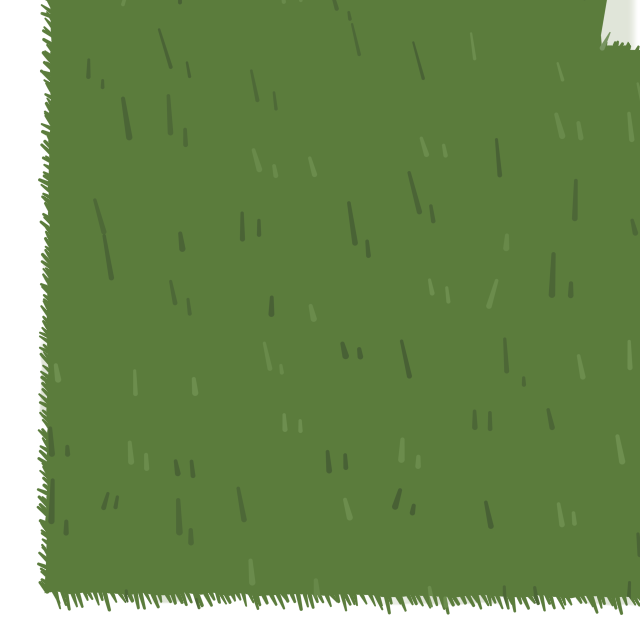
A WebGL 2 fragment shader for this texture:

```glsl
#version 300 es
precision highp float;
// A flat green lawn on white, with ragged grass along its left and bottom edges
// and a small notch at the upper right. Short dark and light blades are scattered
// on a jittered grid; every blade is a tapered capsule distance.

uniform vec2 u_resolution;
out vec4 fragColor;

// Integer hash giving four values in 0..1 for a cell and a seed.
vec4 hash4(ivec2 cell, int seed) {
    uvec4 v = uvec4(uint(cell.x + 64), uint(cell.y + 64), uint(seed), 7u);
    v = v * 1664525u + 1013904223u;
    for (int i = 0; i < 2; i++) {
        v += v.yzxy * v.wxyz;
        v ^= v >> 16u;
    }
    return vec4(v & 65535u) / 65535.0;
}

// Distance to a rounded blade from a (radius ra) to b (radius rb).
float blade(vec2 p, vec2 a, vec2 b, float ra, float rb) {
    vec2 pa = p - a, ba = b - a;
    float h = clamp(dot(pa, ba) / dot(ba, ba), 0.0, 1.0);
    return length(pa - ba * h) - mix(ra, rb, h);
}

// Row of leaning edge blades: q.x runs along the edge, q.y points outward.
float fringe(vec2 q, float start, float reach, float lean, int seed) {
    const float pitch = 0.0085;
    int center = int(floor(q.x / pitch));
    float d = 1.0;
    for (int i = -4; i <= 3; i++) {
        vec4 r = hash4(ivec2(center + i, 0), seed);
        vec2 root = vec2((float(center + i) + r.x) * pitch, -0.004);
        if (root.x < start) continue;
        float len = reach * (0.35 + 0.65 * r.y * r.y);
        vec2 tip = root + vec2(lean * (0.4 + 0.8 * r.z), len + 0.004);
        d = min(d, blade(q, root, tip, 0.0038, 0.0014 + 0.0012 * r.w));
    }
    return d;
}

// Small uneven wobble along an edge.
float wobble(float t, int seed) {
    float s = t * 45.0, f = fract(s);
    int i = int(floor(s));
    float a = hash4(ivec2(i, 1), seed).x, b = hash4(ivec2(i + 1, 1), seed).x;
    return mix(a, b, f * f * (3.0 - 2.0 * f)) - 0.5;
}

float cover(float d, float px) {
    return 1.0 - smoothstep(-0.7 * px, 0.7 * px, d);
}

// Paint each grid cell's blade and, often, a shorter companion beside it.
vec3 scatterBlades(vec3 color, vec2 p, float px) {
    const float size = 0.118;
    ivec2 center = ivec2(floor(p / size));
    for (int j = -1; j <= 1; j++)
    for (int i = -1; i <= 1; i++) {
        ivec2 cell = center + ivec2(i, j);
        vec4 place = hash4(cell, 11), shape = hash4(cell, 29), pair = hash4(cell, 47);
        vec2 root = (vec2(cell) + 0.12 + 0.7 * place.xy) * size;
        bool isLight = place.z < 0.32;
        float len = mix(0.018, isLight ? 0.042 : 0.066, shape.x);
        float width = mix(0.0036, 0.0052, shape.z) * mix(1.0, 0.65, smoothstep(0.75, 0.9, root.y));
        float tilt = mix(-0.32, 0.06, shape.y);
        if (shape.w > 0.88) tilt = 0.3;
        vec2 tip = root + len * vec2(tilt, 1.0);
        float d = blade(p, root, tip, width, width * 0.65);
        if (pair.x < 0.55) {
            vec2 root2 = root + vec2(mix(0.018, 0.03, pair.y), mix(-0.022, 0.008, pair.z));
            vec2 tip2 = root2 + mix(0.01, 0.026, pair.w) * vec2(tilt * 0.6, 1.0);
            d = min(d, blade(p, root2, tip2, width * 0.85, width * 0.65));
        }
        vec3 ink = isLight ? vec3(0.43, 0.56, 0.31) : vec3(0.28, 0.375, 0.205);
        color = mix(color, ink, cover(d, px) * mix(0.65, 1.0, place.w));
    }
    return color;
}

void main() {
    vec2 p = gl_FragCoord.xy / u_resolution;
    float px = 1.0 / min(u_resolution.x, u_resolution.y);

    // Lawn body with slightly uneven borders.
    float left = 0.070 + 0.009 * p.y + 0.004 * wobble(p.y, 3);
    float bottom = 0.074 - 0.008 * p.x + 0.005 * wobble(p.x, 5);
    float lawn = max(left - p.x, bottom - p.y);

    // Notch with a leaning wall and a stepped floor.
    float wall = 0.939 + 0.17 * max(p.y - 0.945, 0.0) + 0.08 * max(0.945 - p.y, 0.0);
    float ground = mix(0.929, 0.922, smoothstep(0.980, 0.986, p.x));
    lawn = max(lawn, -max(wall - p.x, ground - p.y));

    // Ragged blades along the borders.
    lawn = min(lawn, fringe(vec2(p.y, left - p.x), 0.07, 0.014, 0.013, 61));
    lawn = min(lawn, fringe(vec2(p.x, bottom - p.y), 0.075, 0.027, 0.009, 73));
    lawn = min(lawn, fringe(vec2(p.x, p.y - ground), 0.943, 0.007, 0.003, 89));

    // Faint pale patches just outside the lawn.
    float haloLeft = smoothstep(0.1, 0.4, wobble(p.y * 0.3, 17)) * cover(left - 0.010 - p.x, 0.003);
    float haloBottom = smoothstep(0.0, 0.4, wobble(p.x * 0.5, 19)) * cover(bottom - 0.012 - p.y, 0.003);
    float halo = max(haloLeft * step(0.07, p.y), haloBottom * step(0.07, p.x));
    vec3 color = mix(vec3(1.0), vec3(0.87, 0.89, 0.84), halo);

    vec3 grass = scatterBlades(vec3(0.357, 0.486, 0.237), p, px);
    // One pale sprig leaning out of the notch corner.
    float sprig = blade(p, vec2(0.941, 0.925), vec2(0.953, 0.949), 0.004, 0.001);
    color = mix(color, grass, cover(lawn, px));
    color = mix(color, vec3(0.47, 0.58, 0.38), cover(sprig, px));
    fragColor = vec4(color, 1.0);
}
```
